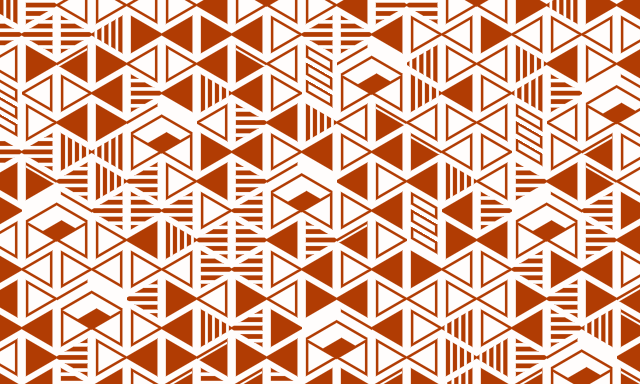
Reproduce this pattern procedurally as a WebGL 1 fragment shader.

```glsl
precision highp float;
// Rust-coloured triangles in vertical strips, with scattered ladders and hexagonal boxes on white.
uniform vec2 u_resolution;

// Lengths are in strip widths; y runs downwards.
const float STRIPS = 18.286;
const vec2 FIRST_NODE = vec2(0.619, 0.145);
const float ROW = 0.839;
const float SLOPE = 0.58;
const float SLANT = 0.865;   // turns a vertical offset into a distance from a slanted edge
const float BASE = 0.88;
const float WAIST = 0.03;
const float LINE = 0.072;
const vec3 PAPER = vec3(1.0, 0.992, 0.99);
const vec3 RUST = vec3(0.695, 0.235, 0.01);

float hash(vec2 cell) {
  vec3 h = fract(vec3(cell.xyx) * vec3(0.1031, 0.1030, 0.0973) + 0.37);
  h += dot(h, h.yzx + 33.33);
  return fract((h.x + h.y) * h.z);
}

float outline(float shape, float width) {
  return abs(shape + 0.5 * width) - 0.5 * width;
}

float stripes(float x, float period, float halfWidth) {
  return abs(mod(x + 0.5 * period, period) - 0.5 * period) - halfWidth;
}

// Triangle with its tip at the origin and its upright base at x = BASE.
float triangle(vec2 q) {
  return max(q.x - BASE, (abs(q.y) - SLOPE * q.x - WAIST) * SLANT);
}

// Line along the upper edge of a triangle, set inwards by a given depth.
float upperEdge(vec2 q, float depth, float width) {
  float edge = (-q.y - SLOPE * q.x - WAIST) * SLANT;
  return max(abs(edge + depth) - 0.5 * width, q.x - BASE);
}

float filledTriangle(vec2 q, float kind) {
  float shape = triangle(q);
  if (kind < 0.34) return shape;
  if (kind < 0.69) return outline(shape, LINE);
  if (kind < 0.83) return max(shape, stripes(q.y, 0.24, 0.068));
  if (kind < 0.92) return max(shape, stripes(BASE - 0.06 - q.x, 0.2, 0.06));
  return max(shape, -upperEdge(q, 0.1, 0.056));
}

// Three outlined slanted bars; q is measured from the top left corner of the strip.
float ladder(vec2 q) {
  float period = (ROW + SLOPE + 2.0 * WAIST) / 3.0;
  float v = q.y - SLOPE * q.x;
  v -= period * clamp(floor(v / period), 0.0, 2.0);
  float bar = max((abs(v - 0.18) - 0.18) * SLANT, abs(q.x - 0.5) - 0.38);
  return outline(bar, LINE);
}

// Box: outlined bow tie, roof, solid lozenge and one loose line above the roof.
float hexBox(vec2 q, float side) {
  float d = abs(q.x);
  float art = outline(triangle(vec2(d, q.y)), LINE);
  float roof = abs(q.y + 1.03 - SLOPE * d) * SLANT - 0.5 * LINE;
  art = min(art, max(roof, d - BASE));
  float rise = (0.05 - q.y) / SLOPE;
  vec2 skew = 0.5 * vec2(rise + q.x, rise - q.x);
  vec2 lozenge = abs(skew - vec2(0.3, 0.23)) - vec2(0.3, 0.23);
  art = min(art, max(lozenge.x, lozenge.y));
  float loose = upperEdge(vec2(1.0 - d, q.y + ROW), 0.5 * LINE, LINE);
  return min(art, max(loose, -q.x * side));
}

// Box centre (column, row) covering a triangle (strip, row); z is 1 when there is one.
vec3 findBox(vec2 tri) {
  vec3 found = vec3(0.0);
  for (int i = 0; i < 4; i++) {
    for (int j = 0; j < 3; j++) {
      float r = float(i);
      float c = float(j);
      vec2 box = vec2(7.0 * c + mod(1.5 * r * (r + 1.0), 4.0), 4.0 * r);
      box.y -= 1.0 - mod(box.x + box.y, 2.0);   // keep to nodes of odd parity
      if (abs(2.0 * r + c - 2.0) < 0.5) box += vec2(1.0 - c, 1.0);
      if (r + c > 4.5) box.y += 2.0;
      vec2 offset = abs(box - tri - 0.5 * vec2(1.0, 1.0));
      if (max(offset.x, offset.y) < 0.75) found = vec3(box, 1.0);
    }
  }
  return found;
}

bool hasLadder(vec2 tri) {
  if (hash(tri + vec2(71.0, 29.0)) > 0.075) return false;
  return findBox(tri).z + findBox(tri + vec2(0.0, 1.0)).z < 0.5;
}

float pattern(vec2 p) {
  // Find the triangle that owns this point.
  float strip = floor(p.x);
  float u = p.x - strip;
  float odd = mod(strip, 2.0);
  float row = odd + 2.0 * floor((p.y / ROW - odd) * 0.5 + 0.5);
  float dy = p.y - row * ROW;
  bool pointsRight = abs(dy) < SLOPE * (1.0 - u) + 0.5 * (ROW - SLOPE);
  if (!pointsRight) row += dy > 0.0 ? 1.0 : -1.0;
  vec2 tri = vec2(strip, row);

  vec3 box = findBox(tri);
  if (box.z > 0.5) return hexBox(p - box.xy * vec2(1.0, ROW), 2.0 * mod(box.x, 2.0) - 1.0);

  vec2 top = pointsRight ? tri : tri - vec2(0.0, 1.0);
  if (hasLadder(top)) return ladder(vec2(u, p.y - top.y * ROW + SLOPE + WAIST));
  return filledTriangle(vec2(pointsRight ? 1.0 - u : u, p.y - row * ROW), hash(tri * 3.0 + 13.0));
}

void main() {
  float pixel = STRIPS / u_resolution.x;
  vec2 p = vec2(gl_FragCoord.x, u_resolution.y - gl_FragCoord.y) * pixel - FIRST_NODE;
  float ink = 1.0 - smoothstep(-0.7 * pixel, 0.7 * pixel, pattern(p));
  gl_FragColor = vec4(mix(PAPER, RUST, ink), 1.0);
}
```
